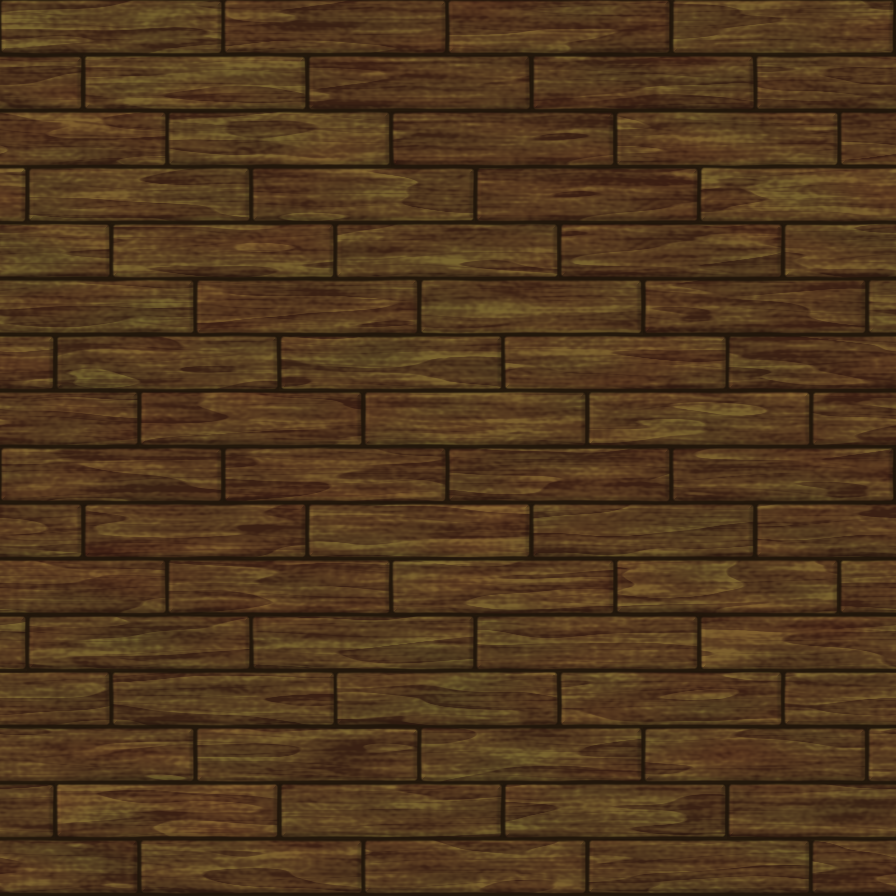
A three.js fragment shader for this texture:

```glsl
// Dark varnished wood planks in staggered rows, with streaked grain and rounded grooves
#define ROWS 16.0
#define COLUMNS 4.0
#define ROW_SHIFT 0.375
#define GROOVE 0.028
#define CORNER 0.09
#define WOBBLE 0.022
#define RINGS 1.9
#define CONTRAST 1.0
#define DARK_WOOD vec3(0.225, 0.125, 0.075)
#define MID_WOOD vec3(0.340, 0.232, 0.125)
#define LIGHT_WOOD vec3(0.480, 0.380, 0.180)
#define GROOVE_COLOR vec3(0.120, 0.080, 0.038)

varying vec2 vUv;

vec2 hash2(vec2 p) {
  vec3 q = fract(p.xyx * vec3(0.1031, 0.1030, 0.0973));
  q += dot(q, q.yzx + 33.33);
  return fract((q.xx + q.yz) * q.zy);
}

float corner(vec2 cell, vec2 offset, vec2 f) {
  return dot(hash2(cell + offset) * 2.0 - 1.0, f - offset);
}

// Gradient noise, roughly -0.7 to 0.7
float noise(vec2 p) {
  vec2 i = floor(p);
  vec2 f = p - i;
  vec2 w = f * f * f * (f * (f * 6.0 - 15.0) + 10.0);
  float low = mix(corner(i, vec2(0.0), f), corner(i, vec2(1.0, 0.0), f), w.x);
  float high = mix(corner(i, vec2(0.0, 1.0), f), corner(i, vec2(1.0), f), w.x);
  return mix(low, high, w.y);
}

float roundedBox(vec2 p, vec2 halfSize, float radius) {
  vec2 q = abs(p) - halfSize + radius;
  return length(max(q, 0.0)) + min(max(q.x, q.y), 0.0) - radius;
}

// Wood tone from 0 (dark) to 1 (light); p is in row heights
float woodTone(vec2 p, vec2 seed) {
  vec2 g = p + seed * 60.0 + 7.0;
  g.y += 0.05 * noise(g * vec2(0.7, 1.5));

  // Growth bands darken slowly, then break sharply to pale wood
  float band = noise(g * vec2(0.28, 2.3)) + 0.25 * noise(g * vec2(0.6, 5.0));
  float ring = fract(band * RINGS + seed.x);
  float saw = ring * (1.0 - smoothstep(0.94, 1.0, ring));

  // Long streaks, fine fibres and small pores
  float streak = noise(g * vec2(0.45, 7.0) + 19.0);
  float fibre = noise(g * vec2(1.1, 17.0) + 41.0);
  float pores = noise(g * vec2(8.0, 15.0) + 73.0);
  float mottle = noise(g * vec2(3.0, 6.0) + 11.0);
  float vein = 1.0 - smoothstep(0.0, 0.05, abs(noise(g * vec2(0.22, 4.5) + 5.0)));

  float tone = 0.42 * (0.43 - saw) + 0.48 * streak + 0.38 * fibre;
  tone += 0.32 * pores + 0.18 * mottle - 0.13 * vein;
  tone += 0.14 * (seed.y - 0.5);
  return clamp(0.52 + CONTRAST * tone, 0.0, 1.0);
}

void main() {
  // Rows count from the top; each is shifted along by a fixed step
  float down = (1.0 - vUv.y) * ROWS + 0.025;
  float row = floor(down);
  float along = vUv.x * COLUMNS - ROW_SHIFT * row + 0.004;
  vec2 id = vec2(mod(floor(along), COLUMNS), mod(row, ROWS));
  vec2 size = vec2(ROWS / COLUMNS, 1.0);
  vec2 p = vec2(fract(along), fract(down)) * size;
  vec2 seed = hash2(id * vec2(17.3, 9.7) + 3.1);

  // Grain colour with a reddish drift
  float tone = woodTone(p, seed);
  vec3 color = mix(DARK_WOOD, MID_WOOD, smoothstep(0.0, 0.55, tone));
  color = mix(color, LIGHT_WOOD, smoothstep(0.45, 1.0, tone));
  float red = noise(p * vec2(0.5, 2.0) + seed.yx * 50.0);
  color *= 1.0 + vec3(0.06, -0.11, -0.05) * (red + 0.4 * (seed.x - 0.5));

  // Slightly uneven plank outline
  vec2 wander = vec2(noise(p * 1.3 + seed * 30.0), noise(p.yx * 1.3 + seed * 40.0));
  vec2 q = p - 0.5 * size + WOBBLE * wander;
  float inside = -roundedBox(q, 0.5 * size, CORNER);

  // Soft bevel, lit from the upper left
  float rim = smoothstep(0.035, 0.065, inside) * (1.0 - smoothstep(0.075, 0.13, inside));
  vec2 toEdge = 0.5 * size - abs(q);
  float side = toEdge.x < toEdge.y ? -sign(q.x) : -sign(q.y);
  color *= 1.0 + rim * (0.04 + 0.13 * side);
  color *= mix(0.84, 1.0, smoothstep(0.02, 0.14, inside));

  // Groove between planks
  float groove = 1.0 - smoothstep(GROOVE * 0.5, GROOVE * 2.0, inside);
  color = mix(color, GROOVE_COLOR, 0.92 * groove);

  gl_FragColor = vec4(color, 1.0);
}
```
